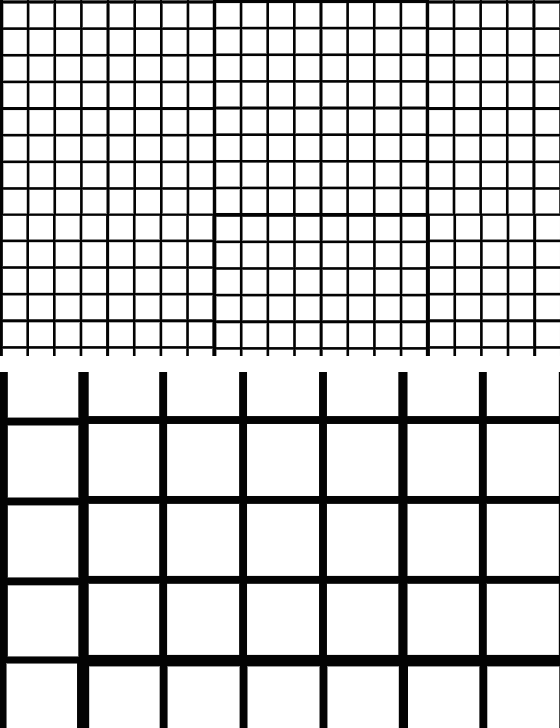
Top, the full canvas; bottom, a detail of the centre.
This pattern is drawn by a WebGL 1 fragment shader. Its source:

```glsl
precision highp float;

uniform vec2 u_resolution;

const float CELLS_ACROSS = 21.02;
const float BLOCK_CELLS = 8.0;
const vec2 GRID_ORIGIN = vec2(0.055);
const vec3 PAPER = vec3(1.0);
const vec3 INK = vec3(0.01);

// Slight misregistration of each 8 x 8 block, in cells
vec2 blockShift(vec2 block) {
  float even = 1.0 - mod(block.x, 2.0);
  vec2 upper = vec2(-0.007 * block.x, 0.019 * even);
  vec2 lower = vec2(0.015 * block.x - 0.016, 0.022 - 0.036 * even);
  return mix(upper, lower, mod(block.y, 2.0));
}

// Line widths per axis: plain, heavier mid-block, heaviest at seams
vec2 lineWidth(vec2 lineIndex, vec2 plain, vec2 middle, vec2 seam) {
  vec2 place = mod(lineIndex + 0.5, BLOCK_CELLS) - 0.5;
  vec2 isSeam = 1.0 - step(0.5, place);
  vec2 isMiddle = 1.0 - step(0.5, abs(place - 0.5 * BLOCK_CELLS));
  return mix(mix(plain, middle, isMiddle), seam, isSeam);
}

// Antialiased coverage of the vertical and horizontal lines
float gridInk(vec2 cell, float pixel) {
  vec2 lineIndex = floor(cell + 0.5);
  vec2 distanceToLine = abs(cell - lineIndex);
  vec2 width = lineWidth(lineIndex, vec2(0.099), vec2(0.115), vec2(0.137, 0.122));
  vec2 cover = clamp((0.5 * width - distanceToLine) / pixel + 0.5, 0.0, 1.0);
  return max(cover.x, cover.y);
}

void main() {
  // Cell coordinates measured from the top left
  float pixel = CELLS_ACROSS / u_resolution.x;
  vec2 fromTop = vec2(gl_FragCoord.x, u_resolution.y - gl_FragCoord.y);
  vec2 cell = fromTop * pixel - GRID_ORIGIN;

  vec2 block = max(floor(cell / BLOCK_CELLS), 0.0);
  float ink = gridInk(cell - blockShift(block), pixel);
  gl_FragColor = vec4(mix(PAPER, INK, ink), 1.0);
}
```
